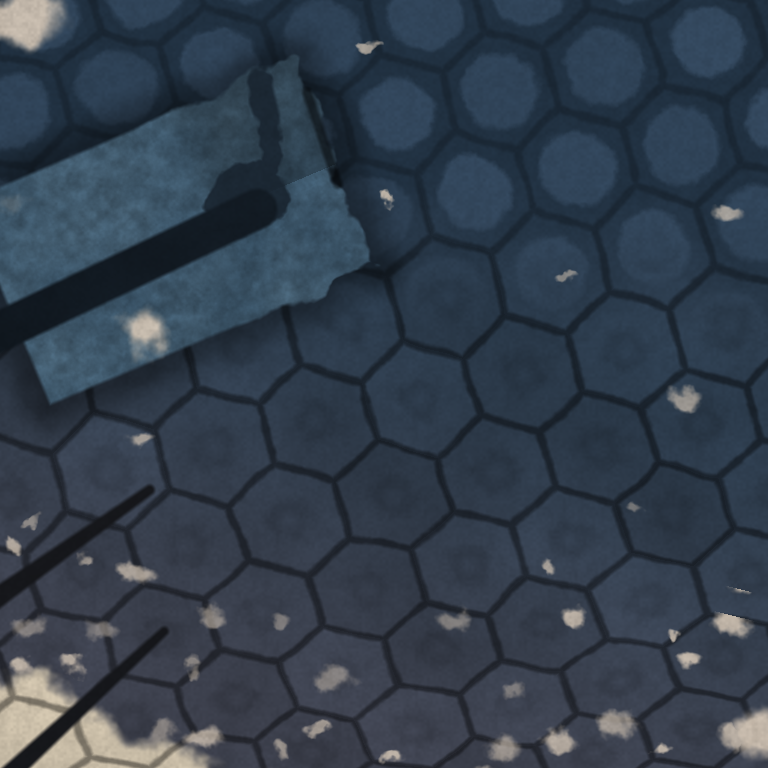
A WebGL 2 fragment shader for this texture:

```glsl
#version 300 es
precision highp float;
uniform vec2 u_resolution;
out vec4 outColor;

float hash(vec2 p) {
  return fract(sin(dot(p, vec2(127.1, 311.7))) * 43758.5453);
}

float noise(vec2 p) {
  vec2 i = floor(p), f = fract(p);
  f = f * f * (3.0 - 2.0 * f);
  return mix(mix(hash(i), hash(i + vec2(1, 0)), f.x),
             mix(hash(i + vec2(0, 1)), hash(i + vec2(1, 1)), f.x), f.y);
}

float fbm(vec2 p) {
  float sum = 0.0, amp = 0.53;
  for (int k = 0; k < 4; k++) {
    sum += amp * noise(p);
    p = mat2(1.6, 1.2, -1.2, 1.6) * p + 7.3;
    amp *= 0.5;
  }
  return sum;
}

float segment(vec2 p, vec2 a, vec2 b) {
  vec2 d = b - a;
  return length(p - a - d * clamp(dot(p - a, d) / dot(d, d), 0.0, 1.0));
}

float box(vec2 p, vec2 halfSize) {
  vec2 d = abs(p) - halfSize;
  return length(max(d, 0.0)) + min(max(d.x, d.y), 0.0);
}

// Coverage of the inside of a distance field
float fill(float d) {
  float soft = 0.0025 + 0.7 / u_resolution.y;
  return 1.0 - smoothstep(-soft, soft, d);
}

// Skewed lattice whose rows tighten towards the bottom
vec2 pavingPlane(vec2 p) {
  vec2 d = p - vec2(0.512, 0.647);
  float v = d.y + 0.235 * d.x;
  float row = v * (8.68 + 2.54 * v + 2.54 * v * v);
  float column = (d.x + 0.0352 * row) / 0.1341;
  return vec2(column - 0.5 * row, 0.866 * row);
}

// xy: offset from the centre of the cell, zw: centre of the cell
vec4 hexCell(vec2 p) {
  vec2 s = vec2(1.0, 1.7320508);
  vec2 a = mod(p + 0.5 * s, s) - 0.5 * s;
  vec2 b = mod(p, s) - 0.5 * s;
  vec2 g = dot(a, a) < dot(b, b) ? a : b;
  return vec4(g, p - g);
}

// Irregular flecks of sunlight, denser towards the lower left and the bottom
float sunFlecks(vec2 p) {
  vec2 q = p * 13.0 + 0.5 * (vec2(fbm(p * 36.0), fbm(p * 36.0 + 40.0)) - 0.5);
  float density = 0.1 + 0.55 * smoothstep(0.5, 0.9, p.y - 0.25 * p.x + 0.05)
                + 0.12 * smoothstep(0.8, 1.0, p.y);
  float light = 0.0;
  for (int y = -1; y <= 1; y++)
  for (int x = -1; x <= 1; x++) {
    vec2 id = floor(q) + vec2(x, y);
    float r = hash(id + 3.7);
    vec2 d = q - id - 0.2 - 0.6 * vec2(hash(id), hash(id + 19.1));
    d.y += 0.3 * d.x * (r - 0.3);
    float size = mix(0.1, 0.29, hash(id + 8.2));
    float spot = 1.0 - smoothstep(size * 0.45, size * 1.15, length(d * vec2(0.8, 1.15)));
    light = max(light, spot * step(r, density) * mix(0.45, 1.0, hash(id + 5.5)));
  }
  return light;
}

void main() {
  vec2 p = gl_FragCoord.xy / u_resolution;
  p.y = 1.0 - p.y; // measured downwards from the top
  float cloud = fbm(p * 7.0), grit = fbm(p * 75.0), grain = noise(p * 260.0);
  vec2 wobble = vec2(noise(p * 24.0), noise(p * 24.0 + 31.0)) - 0.5;

  // Hexagonal paving
  vec4 cell = hexCell(pavingPlane(p + 0.007 * wobble));
  vec2 g = abs(cell.xy);
  float edge = 0.5 - max(g.x, dot(g, vec2(0.5, 0.866)));
  float tone = hash(floor(cell.zw * 4.0 + 0.5));
  float upper = 1.0 - smoothstep(0.22, 0.46, p.y + 0.12 * (cloud - 0.5));
  float lowerLeft = smoothstep(0.35, 1.05, p.y + 0.3 * (0.5 - p.x));
  vec3 color = mix(vec3(0.18, 0.245, 0.315), vec3(0.265, 0.28, 0.335), lowerLeft);
  color *= 0.9 + 0.13 * tone + 0.22 * (cloud - 0.5);

  // Worn faces: pale middles in wide grooves above, faint rings below
  float radius = length(cell.xy) + 0.1 * (grit - 0.5);
  float face = 1.0 - smoothstep(0.34, 0.42, radius + 0.05 * tone);
  vec3 worn = mix(vec3(0.125, 0.19, 0.255), vec3(0.21, 0.295, 0.385), face * (0.65 + 0.35 * tone));
  color = mix(color, worn, upper * 0.9);
  color *= 1.0 - 0.1 * (1.0 - upper) * exp(-150.0 * pow(radius - 0.14, 2.0));
  float joint = 1.0 - smoothstep(0.012, 0.06, edge + 0.025 * (grit - 0.5));
  color *= 1.0 - joint * mix(0.42, 0.2, upper);

  // Sunlit corner
  float sun = smoothstep(-0.01, 0.03, p.y - 0.86 - 0.5 * p.x + 0.13 * (fbm(p * 17.0) - 0.5));
  vec3 sunlit = vec3(0.83, 0.78, 0.69) * (0.88 + 0.2 * cloud) * (1.0 - 0.4 * joint);
  color = mix(color, sunlit, sun);

  // Broken slab and its shadow
  vec2 q = p - vec2(0.2, 0.3);
  q = vec2(0.92 * q.x - 0.39 * q.y, 0.39 * q.x + 0.92 * q.y) - vec2(0.02, 0.013);
  float chip = 0.045 * (fbm(p * 22.0) - 0.5) * smoothstep(-0.05, 0.2, q.x);
  float slab = box(q, vec2(0.232, 0.143)) + chip;
  color *= 1.0 - 0.35 * (1.0 - smoothstep(0.0, 0.06, slab));
  vec3 stone = mix(vec3(0.2, 0.295, 0.37), vec3(0.29, 0.395, 0.47), fbm(p * 13.0));
  stone *= 0.85 + 0.3 * grit;
  stone *= 1.0 - 0.25 * smoothstep(0.04, 0.1, q.x) * step(q.y, 0.0);
  color = mix(color, stone, fill(slab));

  // Dark socket, crossbar and rod
  float socket = min(length(p - vec2(0.325, 0.255)) - 0.052,
                     segment(p, vec2(0.345, 0.11), vec2(0.355, 0.22)) - 0.016);
  color = mix(color, vec3(0.1, 0.145, 0.19), 0.9 * fill(socket + 0.03 * (fbm(p * 30.0) - 0.5)));
  float bar = segment(p, vec2(0.372, 0.11), vec2(0.41, 0.265)) - 0.017;
  color = mix(color, stone * 1.05, fill(bar));
  color *= 1.0 - 0.5 * fill(segment(p, vec2(0.4, 0.12), vec2(0.44, 0.24)) - 0.006);
  float rod = segment(p, vec2(-0.05, 0.455), vec2(0.335, 0.272)) - 0.026;
  color = mix(color, vec3(0.065, 0.095, 0.125) * (0.8 + 0.5 * cloud), fill(rod));

  // Flecks of light and the larger patches
  float flecks = sunFlecks(p) * (1.0 - 0.75 * fill(slab)) * (1.0 - sun);
  vec2 r = p + 0.04 * (vec2(fbm(p * 25.0), fbm(p * 25.0 + 9.0)) - 0.5);
  float patches = min(length((r - vec2(0.02, 0.025)) * vec2(0.6, 1.0)) - 0.035,
                      min(length(r - vec2(0.195, 0.435)) - 0.026,
                          length(r - vec2(0.99, 0.955)) - 0.035));
  flecks = max(flecks, 1.0 - smoothstep(-0.012, 0.01, patches));
  color = mix(color, vec3(0.83, 0.775, 0.71), 0.92 * flecks);

  // Thin tapering sticks
  float stick = min(segment(p, vec2(-0.02, 0.79), vec2(0.195, 0.638)),
                    segment(p, vec2(0.0, 1.02), vec2(0.214, 0.822)));
  color = mix(color, vec3(0.085, 0.09, 0.105), fill(stick - 0.013 + 0.033 * p.x));

  color *= 0.94 + 0.07 * grain + 0.1 * (grit - 0.45);
  outColor = vec4(clamp(color, 0.0, 1.0), 1.0);
}
```
